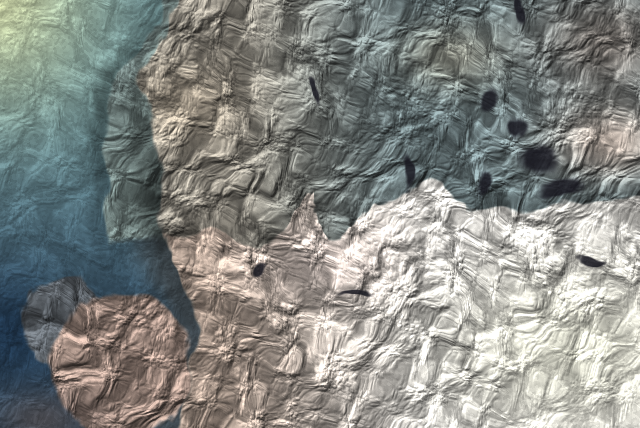
Reproduce this texture procedurally as a Shadertoy shader.

```glsl
// Fractured pale rock above a blue seabed, seen from overhead.
// Cellular relief gives the broken stone; two edge profiles split the terraces,
// while soft colour pools, trench shadows and dark hollows set the depth.

vec2 hash2(vec2 p) {
    vec3 q = fract(vec3(p.xyx) * vec3(0.1031, 0.1030, 0.0973));
    q += dot(q, q.yzx + 33.33);
    return fract((q.xx + q.yz) * q.zy);
}

// Nearest distance, gap to the next cell, random cell value
vec3 cells(vec2 p) {
    vec2 base = floor(p), f = fract(p);
    float near = 9.0, next = 9.0, id = 0.0;
    for (int y = -1; y <= 1; y++)
    for (int x = -1; x <= 1; x++) {
        vec2 g = vec2(x, y), r = hash2(base + g);
        float d = length(g + r - f);
        if (d < near) { next = near; near = d; id = r.x; }
        else next = min(next, d);
    }
    return vec3(near, next - near, id);
}

// Layered sines, used to bend coordinates
vec2 bend(vec2 p, float freq) {
    vec2 s = vec2(0.0);
    float a = 1.0;
    for (int i = 0; i < 4; i++) {
        s += a * sin(p.yx * freq + vec2(1.7, 4.1) * float(i + 1) + s.yx * 1.5);
        p = mat2(0.8, 0.6, -0.6, 0.8) * p;
        freq *= 1.9;
        a *= 0.6;
    }
    return s;
}

float relief(vec2 p) {
    float h = 0.0, amp = 0.5, freq = 7.0;
    p += 0.022 * bend(p, 13.0);
    for (int i = 0; i < 5; i++) {
        vec3 c = cells(p * freq + float(i) * 17.0);
        h += amp * (0.4 + c.z) * smoothstep(0.0, 0.6, c.y);
        p = mat2(0.8, 0.6, -0.6, 0.8) * p;
        freq *= 1.9;
        amp *= 0.57;
    }
    return h;
}

// Smooth curve through twelve evenly spaced values
float profile(float k[12], float t) {
    t = clamp(t, 0.0, 10.999);
    int i = int(t);
    return mix(k[i], k[i + 1], fract(t));
}

float pool(vec2 p, vec2 centre, vec2 size) {
    vec2 d = (p - centre) / size;
    return exp(-dot(d, d));
}

float above(float d, float soft) { return smoothstep(-soft, soft, d); }

vec3 seabedColour(vec2 p) {
    vec3 c = mix(vec3(0.18, 0.27, 0.35), vec3(0.41, 0.54, 0.56), smoothstep(0.12, 0.85, p.y));
    c = mix(c, vec3(0.86, 0.89, 0.69), pool(p, vec2(-0.05, 1.04), vec2(0.25, 0.27)));
    return mix(c, vec3(0.09, 0.17, 0.26), 0.7 * pool(p, vec2(0.02, 0.23), vec2(0.10, 0.12)));
}

vec3 terraceColour(vec2 p) {
    vec3 c = mix(vec3(0.56, 0.54, 0.50), vec3(0.42, 0.48, 0.49), smoothstep(0.5, 1.0, p.x));
    c = mix(c, vec3(0.66, 0.61, 0.54), 0.7 * pool(p, vec2(0.43, 0.76), vec2(0.13, 0.10)));
    c = mix(c, vec3(0.55, 0.56, 0.52), pool(p, vec2(1.06, 0.87), vec2(0.13, 0.08)));
    c = mix(c, vec3(0.50, 0.48, 0.46), pool(p, vec2(1.42, 0.90), vec2(0.18, 0.14)));
    return mix(c, vec3(0.73, 0.68, 0.64), pool(p, vec2(1.43, 0.67), vec2(0.14, 0.09)));
}

vec3 foregroundColour(vec2 p) {
    vec3 c = mix(vec3(0.66, 0.59, 0.54), vec3(0.83, 0.82, 0.80), smoothstep(0.45, 1.05, p.x));
    c = mix(c, vec3(0.87, 0.81, 0.78), 0.8 * pool(p, vec2(0.76, 0.39), vec2(0.16, 0.09)));
    return mix(c, vec3(0.89, 0.89, 0.82), 0.8 * pool(p, vec2(1.35, 0.18), vec2(0.30, 0.20)));
}

// Openings between blocks: centre and half size
float hollows(vec2 p) {
    vec4 gaps[11] = vec4[11](
        vec4(1.145, 0.765, 0.022, 0.030), vec4(1.21, 0.70, 0.028, 0.030),
        vec4(1.265, 0.63, 0.055, 0.040), vec4(1.31, 0.56, 0.060, 0.026),
        vec4(1.22, 0.975, 0.016, 0.035), vec4(0.955, 0.60, 0.012, 0.045),
        vec4(1.13, 0.57, 0.020, 0.035), vec4(0.74, 0.79, 0.012, 0.035),
        vec4(0.84, 0.312, 0.048, 0.007), vec4(1.385, 0.39, 0.040, 0.011),
        vec4(0.61, 0.375, 0.016, 0.020));
    float dark = 0.0;
    for (int i = 0; i < 11; i++)
        dark = max(dark, smoothstep(0.3, 0.75, pool(p, gaps[i].xy, gaps[i].zw)));
    return dark;
}

void mainImage(out vec4 fragColor, in vec2 fragCoord) {
    vec2 p = fragCoord / iResolution.y;
    p.x *= 1.5 * iResolution.y / iResolution.x;
    vec2 q = p + 0.006 * bend(p, 38.0);

    // Terrace outlines
    float wall = q.x - profile(float[12](0.42, 0.44, 0.465, 0.455, 0.40, 0.375,
        0.38, 0.36, 0.325, 0.37, 0.42, 0.44), q.y * 10.0);
    float rim = profile(float[12](0.45, 0.465, 0.42, 0.475, 0.44, 0.53,
        0.58, 0.52, 0.505, 0.52, 0.53, 0.54), (q.x - 0.4) * 10.0);
    rim += 0.09 * max(0.0, 1.0 - abs(q.x - 0.725) / 0.045);
    float main = above(wall, 0.006);
    float front = main * above(rim - q.y, 0.005);
    float shelfEdge = q.x - 0.25 - 0.14 * smoothstep(0.76, 1.0, q.y);
    float shelf = above(shelfEdge, 0.006) * above(q.y - 0.44, 0.012) * (1.0 - main);
    float boulder = above(1.0 - length((q - vec2(0.285, 0.145)) / vec2(0.165, 0.17)), 0.04);
    float backBoulder = above(1.0 - length((q - vec2(0.15, 0.25)) / vec2(0.10, 0.10)), 0.06);

    // Base colours, far to near
    vec3 col = seabedColour(p);
    float trench = smoothstep(-0.13, -0.02, wall) * smoothstep(0.82, 0.60, p.y);
    col = mix(col, vec3(0.26, 0.28, 0.29), 0.8 * trench);
    col *= 1.0 - 0.4 * pool(vec2(shelfEdge, p.y), vec2(-0.015, 0.70), vec2(0.025, 0.28));
    col = mix(col, vec3(0.43, 0.49, 0.48), shelf);
    col *= 1.0 - 0.5 * pool(vec2(wall, p.y), vec2(-0.015, 0.56), vec2(0.045, 0.17));
    col = mix(col, vec3(0.33, 0.35, 0.37), backBoulder);
    col = mix(col, vec3(0.60, 0.52, 0.48), boulder);
    col = mix(col, vec3(0.40, 0.35, 0.34), 0.6 * pool(p, vec2(0.10, 0.02), vec2(0.13, 0.07)));
    col = mix(col, terraceColour(p), main);
    col *= 1.0 - 0.25 * main * (1.0 - front) * smoothstep(0.06, 0.0, q.y - rim);
    col = mix(col, foregroundColour(p), front);

    // Relief lighting, weaker over settled silt
    float h = relief(p);
    float slope = h - relief(p + 0.004 * vec2(-0.5, 0.86));
    float stone = max(max(main, boulder), max(0.6 * shelf, backBoulder));
    float silt = front * smoothstep(0.1, 0.7, 0.5 + 0.3 * bend(p, 9.0).x) * smoothstep(0.7, 1.4, p.x);
    float rough = mix(0.35, 1.0, stone) * (1.0 - 0.55 * silt);
    float light = clamp(1.0 + 3.2 * slope, 0.45, 1.4) * mix(0.68, 1.12, smoothstep(0.1, 0.62, h));
    col *= mix(1.0, light, rough);

    // Hollows and fine grain
    col = mix(col, vec3(0.10, 0.10, 0.13), 0.88 * hollows(q));
    col *= 0.94 + 0.12 * cells(p * 150.0).z;
    fragColor = vec4(clamp(col, 0.0, 1.0), 1.0);
}
```
